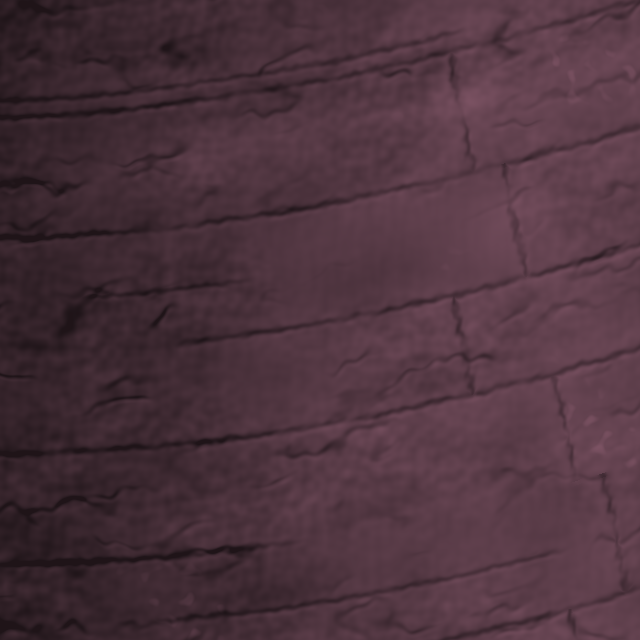
Write a three.js fragment shader that draws this texture.

```glsl
// Old plum-toned masonry: long courses that sweep upward to the right, split by
// leaning joints. A height field of soft grooves, short ragged cracks and
// gradient noise is lit from above, over a broad dark-to-light gradient.
varying vec2 vUv;

vec2 gradientAt(vec2 cell) {
  float h = fract(sin(dot(cell, vec2(127.1, 311.7))) * 43758.5);
  return vec2(cos(6.2832 * h), sin(6.2832 * h));
}

// Gradient noise, about -0.7 to 0.7
float noise(vec2 p) {
  vec2 i = floor(p), f = fract(p);
  vec2 u = f * f * f * (f * (f * 6.0 - 15.0) + 10.0);
  float low = mix(dot(gradientAt(i), f),
                  dot(gradientAt(i + vec2(1, 0)), f - vec2(1, 0)), u.x);
  float high = mix(dot(gradientAt(i + vec2(0, 1)), f - vec2(0, 1)),
                   dot(gradientAt(i + vec2(1, 1)), f - vec2(1, 1)), u.x);
  return mix(low, high, u.y);
}

float groove(float d, float width) {
  return exp(-d * d / (width * width));
}

float span(float x, float from, float to) {
  return smoothstep(from - 0.03, from + 0.03, x) * (1.0 - smoothstep(to - 0.03, to + 0.03, x));
}

// Straightens the sweep so that courses run along x
vec2 unbend(vec2 p) {
  return vec2(p.x, p.y - (0.152 + 0.03 * p.y) * pow(max(p.x, 0.0), 2.0 - 0.4 * p.y));
}

float seamHeight(float k) {
  return 0.11 + 0.174 * k + 0.012 * sin(1.7 * k + 0.8);
}

float jointPosition(float k) {
  return 0.915 - 0.06 * k + 0.07 * sin(2.0 * k + 0.71) + 0.04 * groove(k - 3.0, 0.4);
}

// Depth of seams and joints
float masonry(vec2 q) {
  float ragged = 0.0035 * noise(q * vec2(24.0, 9.0)) + 0.004 * noise(q * 60.0);
  float y = q.y + ragged;
  float jagged = q.y + 0.03 * noise(q * vec2(13.0, 5.0) + 40.0) + 0.014 * noise(q * 40.0 + 7.0);
  float depth = 0.0;
  for (int i = -1; i < 5; i++) {
    float k = float(i);
    float top = seamHeight(k), bottom = seamHeight(k - 1.0);
    float wear = clamp(0.72 + 0.8 * noise(vec2(q.x * 7.0, k * 3.7 + 0.4))
                       + 0.6 * noise(vec2(q.x * 30.0, k * 2.3 + 0.6)), 0.2, 1.0);
    // The lowest seams break up; the middle one starts late
    if (i == 2) wear *= smoothstep(0.26, 0.31, q.x);
    if (i == 0) wear *= 1.0 - smoothstep(0.38, 0.5, q.x);
    if (i == -1) wear *= smoothstep(0.55, 0.75, q.x);
    depth = max(depth, wear * groove(y - top, 0.0053));
    // Each course has one joint, leaning across the sweep
    float lean = 0.2 * (q.y - 0.5 * (top + bottom));
    float dx = q.x + lean - jointPosition(k) + 1.8 * ragged;
    float broken = clamp(0.7 + 1.2 * noise(vec2(k * 5.3, q.y * 20.0)), 0.25, 1.0);
    depth = max(depth, broken * groove(dx, 0.0055) * step(bottom, y) * step(y, top));
    // A jagged split part way up the course, mostly at its two ends
    float ends = max(1.0 - smoothstep(0.15, 0.36, q.x), 0.7 * smoothstep(0.78, 0.88, q.x));
    float split = smoothstep(-0.25, 0.2, noise(vec2(q.x * 14.0, k * 4.1 + 2.5)));
    depth = max(depth, 0.7 * ends * split * groove(jagged - top - 0.085, 0.0065));
  }
  // Partial seams inside the courses
  depth = max(depth, 0.65 * groove(y - 0.844, 0.005) * span(q.x, -0.1, 0.72));
  depth = max(depth, 0.6 * groove(y - 0.531, 0.005) * span(q.x, 0.13, 0.38));
  return max(depth, 0.7 * groove(y - 0.02, 0.005) * span(q.x, 0.25, 0.87));
}

// Short jagged cracks, mostly level
float cracks(vec2 q) {
  vec2 w = q + 0.016 * vec2(noise(q * 32.0 + 3.0), noise(q * 32.0 + 17.0));
  float n = noise(w * vec2(6.0, 17.0) + 6.3);
  float patchy = smoothstep(0.02, 0.3, noise(q * vec2(8.0, 13.0) + 31.0));
  return patchy * groove(n, 0.08);
}

// Rough at the left, with one smooth block in the middle
float roughness(vec2 q) {
  float smoothBlock = span(q.x, 0.42, 0.8) * span(q.y, 0.46, 0.61);
  float amount = 0.9 + 0.9 * noise(q * vec2(4.0, 7.0) + 9.0) - 0.35 * q.x;
  return clamp(amount, 0.25, 1.0) * (1.0 - 0.75 * smoothBlock);
}

float surface(vec2 p) {
  vec2 q = unbend(p);
  float grain = 0.6 * noise(q * vec2(24.0, 36.0)) + 0.6 * noise(p * 58.0 + 5.0);
  float dents = 0.6 * noise(q * vec2(11.0, 17.0) + 21.0);
  return roughness(q) * (0.65 * (grain + dents) - 0.7 * cracks(q)) - 0.85 * masonry(q);
}

void main() {
  vec2 p = vUv;
  vec2 q = unbend(p);
  float height = surface(p);
  float relief = height - surface(p + vec2(-0.003, 0.006));

  // Broad light: dim at the left and its corners, uneven across the courses
  float tone = mix(0.19, 0.37, smoothstep(-0.12, 0.78, p.x));
  tone -= 0.035 * smoothstep(0.25, 0.5, abs(p.y - 0.5)) * (1.0 - p.x);
  tone += 0.04 * noise(p * 3.0 + 2.0) + 0.06 * noise(q * vec2(5.0, 9.0) + 14.0);
  // Paler stone beside the joints
  for (int i = 0; i < 5; i++) {
    float k = float(i);
    vec2 d = (q - vec2(jointPosition(k), seamHeight(k) - 0.08)) / vec2(0.05, 0.085);
    tone += 0.045 * exp(-dot(d, d));
  }

  // Grooves darken, lower lips catch light
  tone += 0.115 * min(height, 0.4) + 0.055 * clamp(relief, -0.8, 0.8);
  // Sparse pale flecks and a faint upright weave
  float fleck = smoothstep(0.2, 0.5, noise(p * 42.0 + 11.0));
  tone += 0.07 * fleck * smoothstep(0.2, 0.45, noise(p * 5.0 + 23.0));
  tone += 0.012 * noise(p * vec2(75.0, 18.0));

  gl_FragColor = vec4(max(tone, 0.12) * vec3(1.0, 0.667, 0.8), 1.0);
}
```
